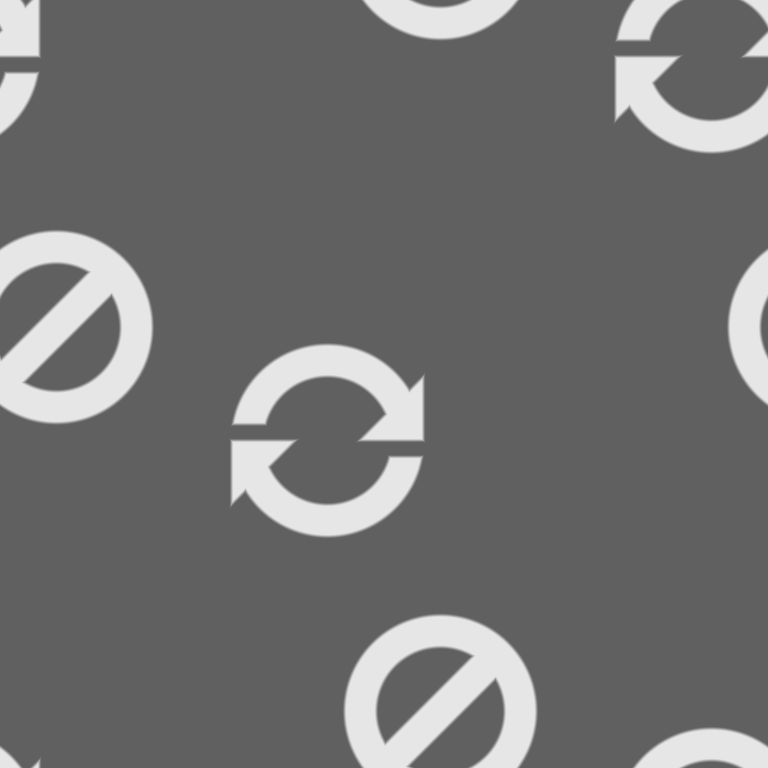
This pattern is drawn by a Shadertoy shader. Its source:

```glsl
// Flat pale symbols on grey: barred rings and pairs of circling arrows.
// Each symbol is a distance function, placed twice per tile on a
// half-step diagonal lattice that wraps at the canvas edges.

const vec3 GROUND = vec3(0.378);
const vec3 INK = vec3(0.902);

const float RADIUS = 0.1042;      // centre line of every ring
const float HALF_WIDTH = 0.0208;  // half the stroke width
const float ARC_GAP = 0.0212;     // height at which an arc is cut off
const float HEAD_SIZE = 0.0833;   // leg of the triangular arrow head
const float SOFTNESS = 0.003;     // edge blend, in canvas units

float ring(vec2 p, float radius, float halfWidth) {
    return abs(length(p) - radius) - halfWidth;
}

// Ring crossed by a rising diagonal bar
float barredRing(vec2 p) {
    float bar = abs(p.x - p.y) * sqrt(0.5) - HALF_WIDTH;
    bar = max(bar, length(p) - RADIUS);
    return min(ring(p, RADIUS, HALF_WIDTH), bar);
}

// Right triangle: corner at the given point, legs going left and up
float arrowHead(vec2 p, vec2 corner, float leg) {
    vec2 d = p - corner;
    float slope = (d.y - d.x - leg) * sqrt(0.5);
    return max(max(d.x, -d.y), slope);
}

// Upper arc ending in a downward head on its right
float arcArrow(vec2 p) {
    float arc = max(ring(p, RADIUS, HALF_WIDTH), ARC_GAP - p.y);
    vec2 corner = vec2(RADIUS + HALF_WIDTH, 0.0);
    return min(arc, arrowHead(p, corner, HEAD_SIZE));
}

// Two arc arrows related by a half turn
float circlingArrows(vec2 p) {
    return min(arcArrow(p), arcArrow(-p));
}

// Offset from the nearest wrapped copy of a centre
vec2 wrapped(vec2 p, vec2 centre) {
    return fract(p - centre + 0.5) - 0.5;
}

void mainImage(out vec4 fragColor, in vec2 fragCoord) {
    vec2 uv = fragCoord / iResolution.xy;

    // Two copies of each symbol, half a tile apart both ways
    float d = 1.0;
    for (int i = 0; i < 2; i++) {
        vec2 shift = vec2(0.5 * float(i));
        d = min(d, barredRing(wrapped(uv, vec2(0.0735, 0.574) + shift)));
        d = min(d, circlingArrows(wrapped(uv, vec2(0.4264) + shift)));
    }

    float blend = max(SOFTNESS, 0.75 / iResolution.y);
    float coverage = 1.0 - smoothstep(-blend, blend, d);
    fragColor = vec4(mix(GROUND, INK, coverage), 1.0);
}
```
